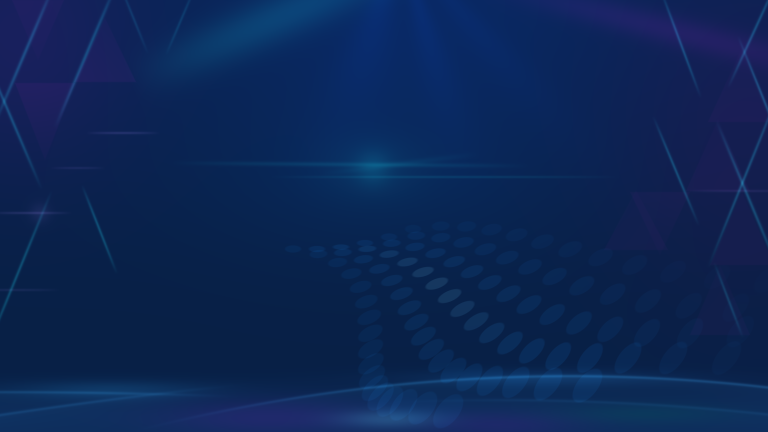
Write a WebGL 1 fragment shader that draws this background.

```glsl
precision highp float;
// Dark blue stage backdrop: fanned light rays and a lens flare above a warped
// field of tilted dots, with faint triangles and streaks at both sides and
// glowing arcs along the floor. All light is summed on a 768 x 432 grid, y down.
uniform vec2 u_resolution;

float glow(vec2 p, vec2 center, vec2 radius) {
  vec2 d = (p - center) / radius;
  return exp(-dot(d, d));
}

// Soft line from a to b that fades towards both ends.
float streak(vec2 p, vec2 a, vec2 b, float width) {
  vec2 ab = b - a;
  float h = clamp(dot(p - a, ab) / dot(ab, ab), 0.0, 1.0);
  float d = length(p - a - ab * h) / width;
  return exp(-d * d) * 4.0 * h * (1.0 - h);
}

// Isosceles triangle; a negative height points it downwards.
float triangle(vec2 p, vec2 apex, float halfWidth, float height) {
  float t = (p.y - apex.y) / height;
  float side = halfWidth * t - abs(p.x - apex.x);
  float base = (1.0 - t) * abs(height);
  return smoothstep(-1.0, 1.0, min(side, base)) * (0.4 + 0.6 * clamp(t, 0.0, 1.0));
}

// Bright rim at height y with a softer veil below it.
float arc(vec2 p, float y) {
  float d = p.y - y;
  return exp(-d * d / 2.5) + 0.35 * smoothstep(-1.5, 1.5, d) * exp(-max(d, 0.0) / 14.0);
}

vec3 dotField(vec2 p, float pixel) {
  vec3 light = vec3(0.0);
  for (int row = -2; row <= 3; row++) {
    for (int col = 0; col < 17; col++) {
      float j = float(row);
      float i = float(col);
      vec2 c = vec2(341.0 + i * (28.9 + i * (0.15 * i - 2.7)),
                    247.0 + 111.0 * smoothstep(0.0, 13.0, i));
      c += vec2(j * (24.0 + 0.45 * i * i), -j * (3.0 + 1.6 * i) - j * j);
      float tilt = min(0.07 * i, 0.9);
      vec2 axis = vec2(cos(tilt), -sin(tilt));
      vec2 d = p - c;
      vec2 q = vec2(dot(d, axis), dot(d, vec2(-axis.y, axis.x)));
      vec2 size = vec2(8.0 + 0.75 * i, 2.6 + 0.45 * i + 0.5 * abs(j));
      float edge = (length(q / size) - 1.0) * size.y;
      float mask = 1.0 - smoothstep(-0.7 * pixel, 0.7 * pixel, edge);
      float fade = smoothstep(760.0, 540.0, c.x) * 0.75 + 0.25;
      fade *= 1.0 - 0.2 * abs(j);
      float highlight = exp(-j * j * 2.0 - (i - 5.0) * (i - 5.0) / 12.0);
      light += mask * fade * (vec3(0.004, 0.045, 0.075) + highlight * vec3(0.05, 0.04, 0.01));
    }
  }
  return light;
}

void main() {
  vec2 p = gl_FragCoord.xy / u_resolution * vec2(768.0, 432.0);
  p.y = 432.0 - p.y;
  float pixel = 432.0 / u_resolution.y;
  vec3 teal = vec3(0.01, 0.15, 0.13);
  vec3 violet = vec3(0.08, 0.0, 0.07);

  // Base gradient and violet side haze
  vec3 color = mix(vec3(0.035, 0.135, 0.32), vec3(0.03, 0.125, 0.275), smoothstep(0.0, 330.0, p.y));
  color += vec3(0.0, 0.025, 0.075) * glow(p, vec2(410.0, 0.0), vec2(200.0, 150.0));
  color += vec3(0.0, 0.02, 0.035) * glow(p, vec2(380.0, 180.0), vec2(190.0, 90.0));
  color += vec3(0.06, -0.01, 0.045) * glow(p, vec2(20.0, 40.0), vec2(110.0, 130.0));
  color += vec3(0.045, -0.015, 0.01) * glow(p, vec2(745.0, 130.0), vec2(130.0, 170.0));

  // Rays fanning from the top, and two broad beams
  float slope = (p.x - 400.0) / (p.y + 60.0);
  float rays = exp(-pow((slope + 0.3) / 0.22, 2.0)) + exp(-pow((slope - 0.28) / 0.14, 2.0))
             + 0.6 * exp(-pow((slope - 0.85) / 0.2, 2.0));
  color += vec3(0.0, 0.015, 0.05) * rays * exp(-pow(p.y / 120.0, 2.0));
  color += teal * 0.75 * streak(p, vec2(430.0, -48.0), vec2(130.0, 82.0), 23.0);
  color += violet * 0.9 * streak(p, vec2(480.0, -18.0), vec2(860.0, 78.0), 15.0);

  // Lens flare
  vec2 flare = vec2(373.0, 168.0);
  color += teal * (0.55 * glow(p, flare, vec2(17.0)) + 0.3 * glow(p, flare, vec2(52.0, 32.0)));
  color += teal * 0.5 * streak(p, vec2(170.0, 163.0), vec2(530.0, 166.0), 2.2);
  color += teal * 0.5 * streak(p, vec2(270.0, 177.0), vec2(620.0, 177.0), 1.3);
  color += teal * 0.25 * streak(p, vec2(320.0, 174.0), vec2(480.0, 154.0), 3.0);

  color += dotField(p, pixel);

  // Side triangles
  float shapes = triangle(p, vec2(45.0, 160.0), 30.0, -77.0) + triangle(p, vec2(105.0, 18.0), 31.0, 64.0)
               + 0.6 * triangle(p, vec2(38.0, 60.0), 26.0, -60.0);
  shapes += 0.6 * (triangle(p, vec2(718.0, 120.0), 32.0, 71.0) + triangle(p, vec2(742.0, 48.0), 34.0, 74.0)
          + triangle(p, vec2(742.0, 192.0), 32.0, 73.0) + triangle(p, vec2(720.0, 265.0), 30.0, 70.0)
          + triangle(p, vec2(636.0, 190.0), 32.0, 60.0) + triangle(p, vec2(660.0, 255.0), 30.0, -63.0));
  color += vec3(0.045, 0.0, 0.03) * shapes;

  // Slanted streaks, left then right
  float lines = streak(p, vec2(118.0, -20.0), vec2(55.0, 128.0), 1.8) + streak(p, vec2(56.0, -20.0), vec2(-8.0, 130.0), 1.8)
    + streak(p, vec2(-20.0, 45.0), vec2(42.0, 190.0), 1.6) + streak(p, vec2(52.0, 190.0), vec2(-16.0, 356.0), 1.5)
    + streak(p, vec2(82.0, 185.0), vec2(117.0, 274.0), 1.4) + 0.5 * streak(p, vec2(118.0, -20.0), vec2(148.0, 54.0), 1.4)
    + 0.5 * streak(p, vec2(196.0, -15.0), vec2(166.0, 55.0), 1.4);
  lines += streak(p, vec2(660.0, -12.0), vec2(701.0, 98.0), 1.4) + streak(p, vec2(653.0, 116.0), vec2(699.0, 226.0), 1.4)
    + streak(p, vec2(780.0, -25.0), vec2(728.0, 88.0), 1.5) + streak(p, vec2(738.0, 36.0), vec2(784.0, 150.0), 1.4)
    + streak(p, vec2(784.0, 80.0), vec2(708.0, 268.0), 1.5) + streak(p, vec2(716.0, 120.0), vec2(782.0, 278.0), 1.6)
    + 0.7 * streak(p, vec2(714.0, 262.0), vec2(743.0, 338.0), 1.4);
  color += vec3(0.02, 0.17, 0.16) * lines;

  // Horizontal glints
  float glints = streak(p, vec2(86.0, 133.0), vec2(160.0, 133.0), 1.3) + streak(p, vec2(-10.0, 213.0), vec2(72.0, 213.0), 1.3)
    + 0.6 * streak(p, vec2(50.0, 168.0), vec2(105.0, 168.0), 1.2) + 0.6 * streak(p, vec2(-30.0, 290.0), vec2(60.0, 290.0), 1.3)
    + 0.6 * streak(p, vec2(685.0, 191.0), vec2(800.0, 191.0), 1.3) + 0.6 * glow(p, vec2(40.0, 213.0), vec2(10.0));
  color += vec3(0.09, 0.06, 0.1) * glints;

  // Floor arcs and glows
  float x = (p.x - 570.0) / 100.0;
  float main1 = arc(p, 376.0 + 2.9 * x * x) * smoothstep(110.0, 420.0, p.x);
  float left1 = arc(p, 415.0 - 0.15 * p.x + 0.0001 * p.x * p.x) * smoothstep(260.0, 60.0, p.x);
  float left2 = arc(p, 392.0 + 0.00008 * p.x * p.x) * smoothstep(250.0, 90.0, p.x);
  float right1 = arc(p, 400.0 + 0.0002 * pow(p.x - 500.0, 2.0)) * smoothstep(370.0, 560.0, p.x);
  color += vec3(0.04, 0.11, 0.14) * (main1 + 0.6 * left1 + 0.7 * left2 + 0.35 * right1);
  color += vec3(0.02, 0.05, 0.08) * smoothstep(366.0, 425.0, p.y);
  color += vec3(0.02, 0.08, 0.1) * glow(p, vec2(110.0, 390.0), vec2(90.0, 9.0));
  color += vec3(0.02, 0.06, 0.09) * glow(p, vec2(545.0, 378.0), vec2(130.0, 8.0));
  color += vec3(0.07, -0.02, 0.06) * glow(p, vec2(270.0, 418.0), vec2(110.0, 18.0));
  color += vec3(0.06, -0.02, 0.05) * glow(p, vec2(500.0, 425.0), vec2(80.0, 14.0));
  color += vec3(0.06, 0.14, 0.13) * glow(p, vec2(388.0, 419.0), vec2(50.0, 9.0));
  color += vec3(-0.01, 0.04, 0.0) * glow(p, vec2(640.0, 414.0), vec2(90.0, 10.0));

  gl_FragColor = vec4(clamp(color, 0.0, 1.0), 1.0);
}
```
